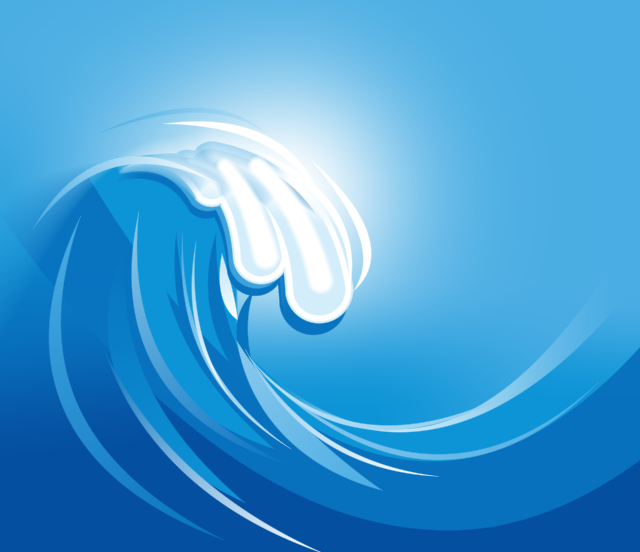
Write a WebGL 2 fragment shader that draws this background.

```glsl
#version 300 es
precision highp float;
uniform vec2 u_resolution;
out vec4 fragColor;

const vec3 WHITE = vec3(1.0);
const vec3 PALE = vec3(0.76, 0.90, 0.97);
const vec3 LIGHT = vec3(0.55, 0.79, 0.93);
const vec3 SKY = vec3(0.29, 0.68, 0.89);
const vec3 CYAN = vec3(0.05, 0.58, 0.84);
const vec3 BLUE = vec3(0.03, 0.45, 0.75);
const vec3 DEEP = vec3(0.02, 0.31, 0.63);

// Antialiased coverage of a signed distance
float cover(float d, float px) {
  return clamp(0.5 - d / px, 0.0, 1.0);
}

// Distance to a quadratic curve and the parameter of its nearest point
vec2 curve(vec2 p, vec2 a, vec2 b, vec2 c) {
  vec2 u = 2.0 * (b - a), v = a - 2.0 * b + c;
  float t = 0.0, nearest = 1e5;
  for (int i = 0; i <= 8; i++) {
    float s = float(i) / 8.0;
    vec2 r = a + s * (u + s * v) - p;
    float d = dot(r, r);
    if (d < nearest) { nearest = d; t = s; }
  }
  for (int i = 0; i < 3; i++) {
    vec2 r = a + t * (u + t * v) - p, slope = u + 2.0 * t * v;
    t = clamp(t - dot(r, slope) / max(dot(slope, slope) + 2.0 * dot(r, v), 0.05), 0.0, 1.0);
  }
  return vec2(length(a + t * (u + t * v) - p), t);
}

// Stroke tapered at both ends, coloured from head to tail
vec3 ribbon(vec3 col, vec2 p, float px, vec2 a, vec2 b, vec2 c, float w, vec3 head, vec3 tail) {
  vec2 q = curve(p, a, b, c);
  float m = cover(q.x - 4.0 * w * q.y * (1.0 - q.y), px);
  return mix(col, mix(head, tail, q.y), m);
}

// Rounded tongue whose radius grows along a curve
float lobe(vec2 p, vec2 a, vec2 b, vec2 c, float r0, float r1) {
  vec2 q = curve(p, a, b, c);
  return q.x - mix(r0, r1, q.y);
}

float foam(vec2 p) {
  float d = lobe(p, vec2(1.5, 2.02), vec2(2.1, 1.75), vec2(2.55, 2.22), 0.02, 0.27);
  d = min(d, lobe(p, vec2(2.3, 1.95), vec2(3.0, 2.1), vec2(3.14, 3.08), 0.2, 0.34));
  return min(d, lobe(p, vec2(2.6, 1.9), vec2(3.7, 2.2), vec2(3.84, 3.48), 0.25, 0.41));
}

// Signed height under a parabola with separate left and right steepness
float bowl(vec2 p, vec2 low, float left, float right) {
  float x = p.x - low.x, k = x < 0.0 ? left : right;
  return (p.y - low.y + k * x * x) / sqrt(1.0 + 4.0 * k * k * x * x);
}

vec3 skyColor(vec2 p) {
  float tube = smoothstep(3.3, 5.0, p.y) * (1.0 - smoothstep(4.3, 7.6, p.x));
  vec2 g = p - vec2(3.4, 2.35);
  g.x *= g.x < 0.0 ? 0.8 : 1.0;
  float glow = exp(-dot(g, g) / 2.2) * (1.0 - tube);
  vec3 col = mix(SKY, CYAN, max(tube, 0.6 * smoothstep(1.5, 0.0, p.x) * smoothstep(0.5, 3.0, p.y)));
  return mix(col, WHITE, glow);
}

vec3 waterColor(vec2 p, float px) {
  vec3 col = mix(CYAN, BLUE, smoothstep(2.2, 4.1, p.y));
  col = mix(col, DEEP, smoothstep(3.8, 5.6, p.y + 0.1 * min(p.x, 2.0)));
  col = mix(col, BLUE, 0.95 * cover(bowl(p, vec2(5.4, 6.38), 0.13, 0.16), px));
  vec3 band = mix(CYAN, SKY, smoothstep(4.9, 3.5, p.y) * smoothstep(5.0, 7.5, p.x));
  col = mix(col, band, cover(bowl(p, vec2(5.2, 5.55), 0.2, 0.22), px));
  float swell = cover(bowl(p, vec2(4.8, 5.2), 0.27, 0.22), px) * smoothstep(3.2, 4.6, p.x);
  return mix(col, mix(PALE, SKY, smoothstep(4.8, 7.5, p.x)), swell);
}

vec3 faceStreaks(vec3 c, vec2 p, float px) {
  c = ribbon(c, p, px, vec2(0.97, 2.6), vec2(-0.13, 5.25), vec2(2.7, 6.5), 0.09, SKY, BLUE);
  c = ribbon(c, p, px, vec2(1.52, 2.9), vec2(1.0, 4.8), vec2(2.95, 6.05), 0.16, BLUE, CYAN);
  c = ribbon(c, p, px, vec2(1.9, 2.3), vec2(1.35, 4.3), vec2(3.3, 5.4), 0.22, CYAN, CYAN);
  c = ribbon(c, p, px, vec2(1.67, 2.55), vec2(1.31, 4.8), vec2(3.5, 5.6), 0.07, LIGHT, BLUE);
  c = ribbon(c, p, px, vec2(1.25, 4.2), vec2(1.94, 5.89), vec2(3.9, 6.66), 0.05, BLUE, WHITE);
  c = ribbon(c, p, px, vec2(2.12, 2.8), vec2(2.1, 4.3), vec2(3.1, 5.1), 0.07, BLUE, BLUE);
  c = ribbon(c, p, px, vec2(2.2, 2.8), vec2(2.1, 4.5), vec2(3.5, 5.4), 0.03, SKY, PALE);
  c = ribbon(c, p, px, vec2(2.6, 2.8), vec2(2.4, 4.0), vec2(3.3, 5.0), 0.09, BLUE, BLUE);
  c = ribbon(c, p, px, vec2(2.36, 2.9), vec2(2.2, 4.0), vec2(2.75, 4.75), 0.025, LIGHT, WHITE);
  c = ribbon(c, p, px, vec2(2.67, 3.05), vec2(2.7, 3.6), vec2(2.86, 3.85), 0.07, PALE, WHITE);
  return ribbon(c, p, px, vec2(3.05, 3.5), vec2(2.75, 4.0), vec2(3.1, 4.6), 0.07, BLUE, BLUE);
}

vec3 sweepStreaks(vec3 c, vec2 p, float px) {
  c = ribbon(c, p, px, vec2(2.85, 4.1), vec2(3.3, 5.3), vec2(4.6, 5.9), 0.13, LIGHT, SKY);
  c = ribbon(c, p, px, vec2(2.95, 4.2), vec2(3.7, 5.6), vec2(5.27, 5.73), 0.03, LIGHT, WHITE);
  c = ribbon(c, p, px, vec2(3.1, 4.45), vec2(5.25, 6.47), vec2(7.2, 4.6), 0.035, LIGHT, SKY);
  return ribbon(c, p, px, vec2(3.0, 4.3), vec2(4.2, 5.76), vec2(6.2, 4.7), 0.03, PALE, LIGHT);
}

vec3 crest(vec3 c, vec2 p, float px) {
  // Layered shadow beneath the curling foam
  c = mix(c, BLUE, cover(foam(p - vec2(-0.07, 0.14)), px) * smoothstep(1.3, 1.8, p.x));
  c = mix(c, SKY, 0.8 * cover(foam(p - vec2(-0.05, 0.05)), px) * smoothstep(3.5, 3.2, p.x));
  // Soft upper body with a crisp lower rim
  float d = foam(p), lower = smoothstep(0.1, 0.5, p.y - 1.75 - 0.22 * (p.x - 1.5));
  c = mix(c, mix(WHITE, PALE, lower * 0.7), cover(d + 0.1 * (1.0 - lower), mix(0.5, px, lower)));
  c = mix(c, WHITE, lower * cover(abs(d + 0.06) - 0.035, px));
  float core = min(lobe(p, vec2(2.7, 2.0), vec2(3.0, 2.3), vec2(3.2, 3.08), 0.08, 0.15),
                   lobe(p, vec2(3.1, 2.0), vec2(3.65, 2.5), vec2(3.86, 3.38), 0.1, 0.14));
  c = mix(c, WHITE, cover(core, 0.06));
  // Outer spray strokes and the bright back ridge
  c = ribbon(c, p, px, vec2(1.2, 1.6), vec2(2.5, 1.05), vec2(3.2, 1.6), 0.03, SKY, PALE);
  c = ribbon(c, p, px, vec2(1.97, 1.49), vec2(3.4, 1.4), vec2(3.86, 2.4), 0.055, WHITE, WHITE);
  c = ribbon(c, p, px, vec2(3.05, 1.8), vec2(4.35, 2.4), vec2(4.2, 3.5), 0.045, WHITE, WHITE);
  c = ribbon(c, p, px, vec2(3.75, 1.93), vec2(4.75, 2.95), vec2(4.25, 3.5), 0.055, WHITE, WHITE);
  return ribbon(c, p, px, vec2(0.4, 2.75), vec2(1.25, 1.45), vec2(2.6, 2.2), 0.05, SKY, WHITE);
}

void main() {
  // Canvas is 6.64 units tall, with y measured down from the top
  float unit = 6.64 / u_resolution.y, px = 1.4 * unit;
  vec2 p = vec2(gl_FragCoord.x, u_resolution.y - gl_FragCoord.y) * unit;

  float back = cover(bowl(p, vec2(1.9, 1.86), -0.4, -0.3), mix(0.9, px, smoothstep(0.0, 1.7, p.x)));
  float tube = cover(bowl(p, vec2(4.8, 5.16), 0.27, 0.3), px);
  float open = mix(back, tube, smoothstep(2.83, 2.87, p.x));
  vec3 col = mix(waterColor(p, px), skyColor(p), open);
  col = faceStreaks(col, p, px);
  col = sweepStreaks(col, p, px);
  fragColor = vec4(crest(col, p, px), 1.0);
}
```
